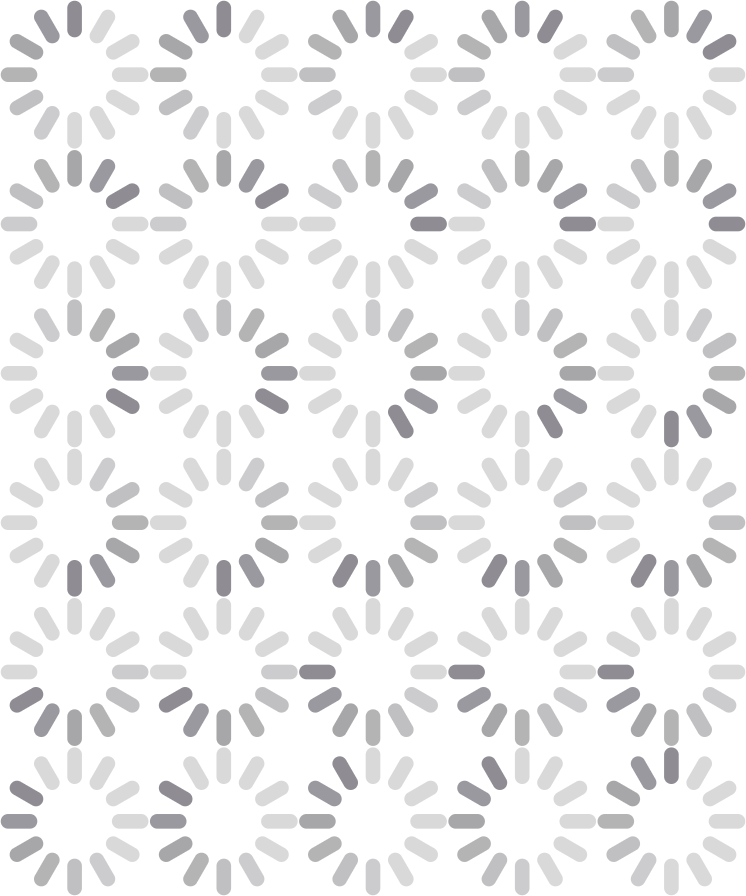
Give the GLSL for this pattern, as a Shadertoy shader.

```glsl
// A grid of loading spinners, each one frame further round than the one before.
// Angle folding reduces every ring to a single capsule distance; a spoke's grey
// depends on how many steps it trails the dark leading spoke.

#define GRID vec2(5.0, 6.0)
#define SPOKES 12.0
#define INNER_RADIUS 0.299
#define OUTER_RADIUS 0.446
#define HALF_WIDTH 0.049
#define TRAIL 6.0
#define HEAD_GREY 0.56
#define REST_GREY 0.85
#define HEAD_TINT vec3(0.0, -0.01, 0.02)
#define REST_TINT vec3(0.0, 0.0, 0.006)

const float TAU = 6.2831853;

// Leading spoke of a frame, clockwise from the top
float leadingSpoke(float frame) {
    float tick = frame + 1.0;
    float lead = floor((2.0 * tick + 0.5) / 5.0);
    // Three frames fall just short of their step
    bool late = tick == 10.0 || tick == 20.0 || tick == 25.0;
    return late ? lead - 1.0 : lead;
}

// Distance to a vertical capsule standing on the spoke's axis
float capsuleDistance(vec2 p) {
    p.y -= clamp(p.y, INNER_RADIUS, OUTER_RADIUS);
    return length(p) - HALF_WIDTH;
}

// Linear fade from the dark head to the pale resting spokes
vec3 spokeColor(float age) {
    float grey = mix(HEAD_GREY, REST_GREY, min(age / TRAIL, 1.0));
    return vec3(grey) + (age < 1.5 ? HEAD_TINT : REST_TINT);
}

void mainImage(out vec4 fragColor, in vec2 fragCoord) {
    // Cell coordinates, with frames counted from the top left
    vec2 grid = fragCoord / iResolution.xy * GRID;
    vec2 cell = floor(grid);
    vec2 p = grid - cell - 0.5;
    float frame = (GRID.y - 1.0 - cell.y) * GRID.x + cell.x;

    // Fold the ring onto its nearest spoke
    float sector = TAU / SPOKES;
    float angle = atan(p.x, p.y);
    float spoke = floor(angle / sector + 0.5);
    float offset = angle - spoke * sector;
    vec2 folded = length(p) * vec2(sin(offset), cos(offset));

    // Shade by trailing distance, with a one-pixel soft edge
    float age = mod(leadingSpoke(frame) - spoke + 0.5, SPOKES) - 0.5;
    float pixel = GRID.y / iResolution.y;
    float coverage = clamp(0.5 - capsuleDistance(folded) / pixel, 0.0, 1.0);
    fragColor = vec4(mix(vec3(1.0), spokeColor(age), coverage), 1.0);
}
```
